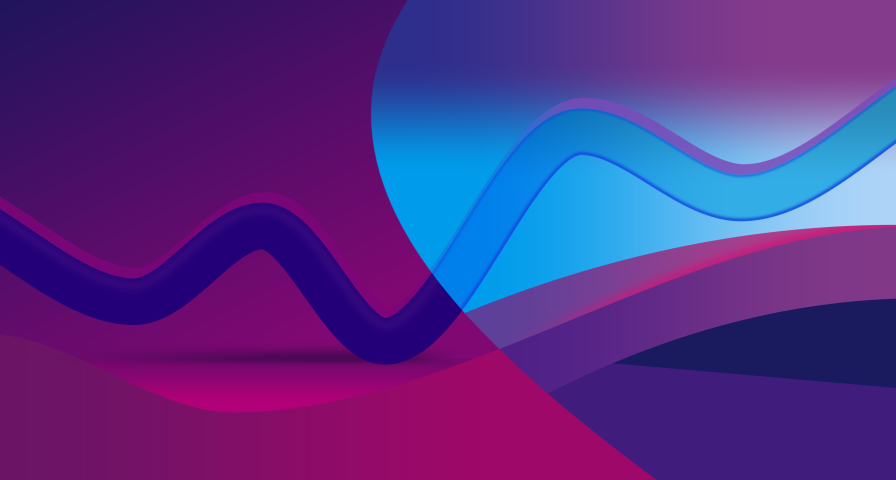
Reproduce this background procedurally as a WebGL 1 fragment shader.

```glsl
precision highp float;
// Draws a glossy wave ribbon crossing from a violet room into a bright blue glass pane.

uniform vec2 u_resolution;

// Layout, in canvas units with the origin at the lower left
const vec2 CANVAS = vec2(7.68, 4.12);
const float RIBBON_HALF = 0.2;
const vec2 HALO_SHIFT = vec2(0.03, 0.09);
const float HORIZON = 1.04;
const vec2 PANE_APEX = vec2(3.18, 3.15);

// Colours
const vec3 WALL_DARK = vec3(0.12, 0.08, 0.36);
const vec3 WALL_WARM = vec3(0.50, 0.03, 0.45);
const vec3 FLOOR_LEFT = vec3(0.42, 0.08, 0.40);
const vec3 FLOOR_RIGHT = vec3(0.62, 0.03, 0.41);
const vec3 PINK_DEEP = vec3(0.46, 0.03, 0.43);
const vec3 PINK_BRIGHT = vec3(0.70, 0.00, 0.47);
const vec3 SHADOW = vec3(0.20, 0.03, 0.28);
const vec3 SKY_INDIGO = vec3(0.18, 0.18, 0.55);
const vec3 SKY_MAUVE = vec3(0.52, 0.23, 0.55);
const vec3 SKY_AZURE = vec3(0.00, 0.61, 0.92);
const vec3 SKY_PALE = vec3(0.68, 0.83, 0.97);
const vec3 VEIL_LEFT = vec3(0.36, 0.25, 0.60);
const vec3 VEIL_RIGHT = vec3(0.68, 0.25, 0.54);
const vec3 VEIL_LINE = vec3(0.78, 0.10, 0.48);
const vec3 HILL_LEFT = vec3(0.31, 0.13, 0.53);
const vec3 HILL_RIGHT = vec3(0.50, 0.22, 0.53);
const vec3 NAVY = vec3(0.10, 0.10, 0.37);
const vec3 PANE_FLOOR = vec3(0.25, 0.11, 0.49);
const vec3 RIBBON_NAVY = vec3(0.14, 0.00, 0.47);
const vec3 RIBBON_BLUE = vec3(0.00, 0.50, 0.92);
const vec3 RIBBON_CYAN = vec3(0.20, 0.68, 0.90);
const vec3 RIBBON_LINE = vec3(0.08, 0.28, 0.88);
const vec3 HALO_MAGENTA = vec3(0.49, 0.02, 0.47);
const vec3 HALO_BLUE = vec3(0.06, 0.50, 0.85);
const vec3 HALO_VIOLET = vec3(0.48, 0.29, 0.72);

float pixel;

// Antialiased step: 1 where d is positive
float cover(float d) { return smoothstep(-0.7 * pixel, 0.7 * pixel, d); }

// Soft line around zero
float glow(float d, float width) { return exp(-d * d / (width * width)); }

// Height of the ribbon centre
float wave(float x) {
  return 2.41 - 0.88 * smoothstep(-0.8, 1.15, x) + 0.65 * smoothstep(1.15, 2.25, x)
    - 0.99 * smoothstep(2.25, 3.3, x) + 1.80 * smoothstep(3.3, 4.98, x)
    - 0.57 * smoothstep(4.98, 6.35, x) + 1.13 * smoothstep(6.35, 8.6, x);
}

// Signed distance to the ribbon centre, positive above it
float ribbonDistance(vec2 p) {
  float nearest = 10.0;
  vec2 a = vec2(p.x - 0.5, wave(p.x - 0.5));
  for (int i = 1; i <= 24; i++) {
    float x = p.x - 0.5 + float(i) / 24.0;
    vec2 b = vec2(x, wave(x));
    vec2 ab = b - a;
    float t = clamp(dot(p - a, ab) / dot(ab, ab), 0.0, 1.0);
    nearest = min(nearest, length(p - a - t * ab));
    a = b;
  }
  return p.y < wave(p.x) ? -nearest : nearest;
}

// Height of the long swell running through room and pane
float swell(float x) {
  return 1.25 - 0.67 * smoothstep(-0.1, 2.0, x) + 1.59 * smoothstep(2.0, 7.8, x);
}

// Horizontal distance inside the curved left edge of the pane
float paneInside(vec2 p) {
  float dy = PANE_APEX.y - p.y;
  float bend = dy < 0.0 ? 0.34 : 0.285;
  return p.x - PANE_APEX.x - bend * dy * dy / (1.0 + dy * dy / 64.0);
}

vec3 room(vec2 p) {
  float warmth = clamp(0.12 * p.x + 0.24 * (CANVAS.y - p.y), 0.0, 1.0);
  vec3 color = mix(WALL_DARK, WALL_WARM, warmth);
  vec3 pink = mix(PINK_DEEP, PINK_BRIGHT, smoothstep(0.0, 0.42, HORIZON - p.y));
  color = mix(color, pink, cover(HORIZON - p.y));
  vec3 ground = mix(FLOOR_LEFT, FLOOR_RIGHT, smoothstep(0.0, 4.5, p.x));
  color = mix(color, ground, cover(swell(p.x) - p.y));
  // Contact shadow on the horizon
  float reach = smoothstep(0.2, 2.8, p.x) * (1.0 - smoothstep(3.3, 4.0, p.x));
  float height = p.y - HORIZON;
  return mix(color, SHADOW, 0.7 * reach * glow(height, height > 0.0 ? 0.08 : 0.04));
}

vec3 pane(vec2 p) {
  // Sky
  vec3 high = mix(SKY_INDIGO, SKY_MAUVE, smoothstep(3.4, 6.8, p.x));
  vec3 low = mix(SKY_AZURE, SKY_PALE, smoothstep(4.0, 7.7, p.x));
  vec3 color = mix(low, high, smoothstep(2.6, 3.6, p.y));
  // Veil, hill, navy blade and floor
  float top = p.y - swell(p.x);
  vec3 veil = mix(VEIL_LEFT, VEIL_RIGHT, smoothstep(4.0, 7.0, p.x));
  veil = mix(veil, VEIL_LINE, 0.8 * glow(top, 0.07) * smoothstep(4.2, 5.8, p.x));
  float right = 7.68 - p.x;
  color = mix(color, veil, cover(2.19 - 0.0554 * right * right - p.y));
  vec3 hill = mix(HILL_LEFT, HILL_RIGHT, smoothstep(4.3, 7.4, p.x));
  color = mix(color, hill, cover(-top));
  float far = 7.9 - p.x;
  float blade = cover(1.56 - 0.0796 * far * far - p.y);
  float ground = cover(1.0 - 0.087 * (p.x - 5.27) - p.y);
  return mix(color, mix(NAVY, PANE_FLOOR, ground), blade);
}

void main() {
  vec2 p = gl_FragCoord.xy / u_resolution * CANVAS;
  pixel = CANVAS.y / u_resolution.y;
  float inPane = cover(paneInside(p) * 0.8);
  vec3 color = mix(room(p), pane(p), inPane);

  // Halo: a shifted copy behind the ribbon
  vec3 halo = mix(HALO_BLUE, HALO_VIOLET, smoothstep(4.2, 5.0, p.x));
  halo = mix(HALO_MAGENTA, halo, inPane);
  color = mix(color, halo, 0.85 * cover(RIBBON_HALF - abs(ribbonDistance(p - HALO_SHIFT))));

  // Ribbon with thin rims where it shows through the pane
  float d = ribbonDistance(p);
  vec3 navy = RIBBON_NAVY + vec3(0.06, 0.03, 0.02) * glow(d - 0.14, 0.05);
  vec3 blue = mix(RIBBON_BLUE, RIBBON_CYAN, smoothstep(4.0, 6.4, p.x));
  blue *= 1.0 - 0.2 * smoothstep(2.5, 3.3, p.y);
  blue = mix(blue, RIBBON_LINE, 0.8 * glow(d + 0.19, 0.02) + 0.5 * glow(d - 0.19, 0.015));
  color = mix(color, mix(navy, blue, inPane), cover(RIBBON_HALF - abs(d)));
  gl_FragColor = vec4(color, 1.0);
}
```
